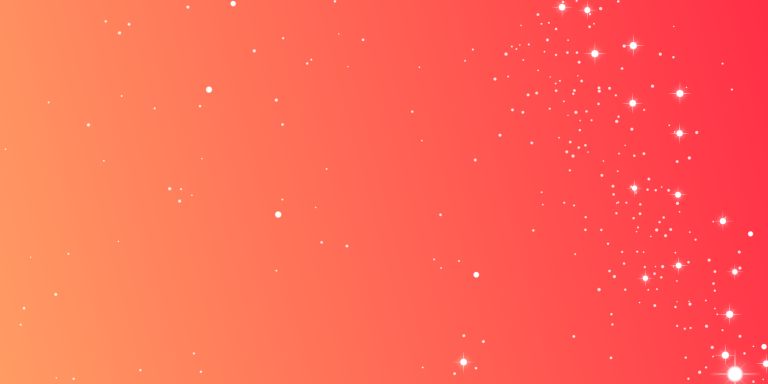
This background is drawn by a Shadertoy shader. Its source:

```glsl
#define WARM vec3(1.0, 0.61, 0.39)
#define RED vec3(1.0, 0.185, 0.275)
#define TILT 0.13
#define BAND_FOOT 1.89
#define BAND_SLOPE 0.49
#define BAND_WIDTH 0.15
#define SPARK_SHIFT 0.08
#define DUST_CELL 0.033
#define DOT_CELL 0.16
#define SPARK_CELL 0.115
#define BIG_STAR vec2(1.914, 0.026)

vec3 hash3(vec2 cell, float seed) {
    vec3 q = vec3(dot(cell, vec2(127.1, 311.7)),
                  dot(cell, vec2(269.5, 183.3)),
                  dot(cell, vec2(419.2, 371.9)));
    return fract(sin(q + seed * 17.3) * 43758.5);
}

// Density of the diagonal stream of stars, 0 to 1
float streamDensity(vec2 p) {
    float offset = (p.x - BAND_FOOT + BAND_SLOPE * p.y) / BAND_WIDTH;
    return exp(-offset * offset);
}

float disc(vec2 d, float radius, float pixel) {
    float soft = max(pixel * 0.8, radius * 0.3);
    return 1.0 - smoothstep(radius - soft, radius + soft, length(d));
}

// Bright core, soft halo, four tapered rays and short diagonal spikes
float sparkle(vec2 d, float radius, float pixel) {
    vec2 a = abs(d);
    float width = max(radius * 0.13, pixel * 0.5);
    vec2 taper = clamp(1.0 - a / (radius * 2.6), 0.0, 1.0);
    vec2 thin = exp(-a.yx * a.yx / (width * width));
    float rays = max(taper.x * thin.x, taper.y * thin.y);
    float diagonal = exp(-abs(a.x - a.y) / width)
                   * clamp(1.0 - length(d) / (radius * 1.9), 0.0, 1.0);
    float halo = 0.45 * exp(-dot(d, d) / (radius * radius * 1.2));
    return max(max(disc(d, radius * 0.8, pixel), rays * 0.9),
               max(diagonal * 0.8, halo));
}

// One star at most per cell; chance = odds outside and inside the stream
// sizes = smallest and largest radius, shift moves the stream sideways
float starLayer(vec2 p, float cellSize, vec2 chance, vec2 sizes,
                float shift, float seed, bool hasRays, float pixel) {
    vec2 cell = floor(p / cellSize);
    vec3 rnd = hash3(cell, seed);
    float margin = hasRays ? 0.27 : 0.14;
    vec2 center = (cell + mix(vec2(margin), vec2(1.0 - margin), rnd.xy)) * cellSize;
    float density = streamDensity(center - vec2(shift, 0.0));
    float odds = mix(chance.x, chance.y, density);
    vec3 look = hash3(cell, seed + 5.0);
    float radius = mix(sizes.x, sizes.y, look.x);
    float shape = hasRays ? sparkle(p - center, radius, pixel)
                          : disc(p - center, radius, pixel);
    return shape * step(rnd.z, odds);
}

void mainImage(out vec4 fragColor, in vec2 fragCoord) {
    vec2 uv = fragCoord / iResolution.xy;
    vec2 p = fragCoord / iResolution.y;
    float pixel = 1.0 / iResolution.y;

    // Slightly tilted sweep from warm orange to red
    float sweep = 0.5 + (uv.x - 0.5 + TILT * (uv.y - 0.5)) / (1.0 + TILT);
    vec3 color = mix(WARM, RED, sweep);

    // Two offset grids of dust
    float light = 0.0;
    for (int i = 0; i < 2; i++) {
        float seed = float(i) + 1.0;
        vec2 shifted = p + 0.4 * DUST_CELL * float(i);
        float dust = starLayer(shifted, DUST_CELL, vec2(0.02, 0.32),
                               vec2(0.0015, 0.0042), 0.0, seed, false, pixel);
        light = max(light, dust * 0.8);
    }

    // Round dots and rayed sparkles
    light = max(light, starLayer(p, DOT_CELL, vec2(0.05, 0.3),
                                 vec2(0.0065, 0.008), 0.05, 3.0, false, pixel));
    light = max(light, starLayer(p, SPARK_CELL, vec2(0.03, 0.7),
                                 vec2(0.009, 0.0125), SPARK_SHIFT, 4.0, true, pixel));

    // Large star at the foot of the stream
    light = max(light, sparkle(p - BIG_STAR, 0.026, pixel));

    fragColor = vec4(mix(color, vec3(1.0), light), 1.0);
}
```
